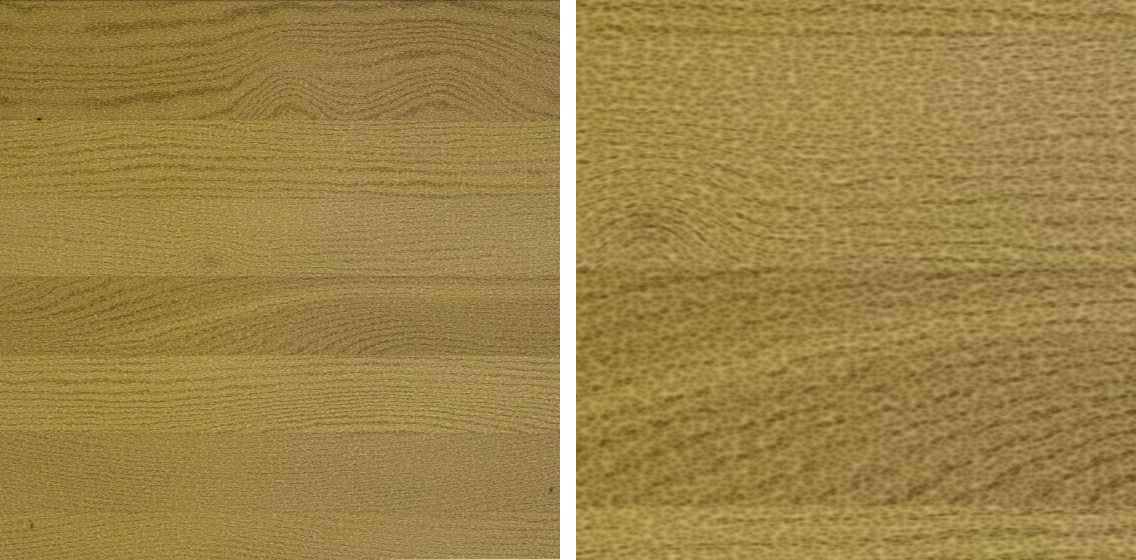
Left, the full canvas; right, a detail of the centre.
Write a three.js fragment shader that draws this texture.

```glsl
varying vec2 vUv;

vec2 hash2(vec2 p) {
  return fract(sin(vec2(dot(p, vec2(41.3, 89.1)), dot(p, vec2(73.7, 27.9)))) * 4375.5);
}

// Distance to the nearest scattered point
float cells(vec2 p) {
  vec2 id = floor(p), f = fract(p);
  float nearest = 1.0;
  for (int j = -1; j <= 1; j++)
    for (int i = -1; i <= 1; i++) {
      vec2 o = vec2(float(i), float(j));
      nearest = min(nearest, length(o + hash2(id + o) - f));
    }
  return nearest;
}

// Layered sines, roughly -1 to 1
float waves(vec2 p) {
  float sum = 0.0, amp = 0.55;
  for (int i = 0; i < 5; i++) {
    sum += amp * sin(p.x + 1.4 * sin(p.y * 0.8 + float(i))) * cos(p.y * 0.7 - 0.6 * p.x);
    p = mat2(1.6, 1.0, -1.0, 1.6) * p + 2.3;
    amp *= 0.56;
  }
  return sum;
}

float blob(vec2 p, vec2 center, vec2 size) {
  vec2 d = (p - center) / size;
  return exp(-dot(d, d));
}

vec3 wood(vec2 p, float board) {
  float warp = waves(p * vec2(4.0, 14.0) + board * 7.3);
  float height = p.y + 0.010 * warp;
  float density = 85.0, contrast = 0.45, tone = 0.0;
  vec3 base = vec3(0.655, 0.552, 0.305);

  // Tone and grain shape of each board, from the bottom up
  if (board < 0.5) {
    height -= 0.05 * blob(p, vec2(0.32, 0.05), vec2(0.25, 0.2));
  } else if (board < 1.5) {
    base = vec3(0.64, 0.535, 0.305);
    density = 110.0;
    contrast = 0.4;
    height -= 0.2 * (p.x - 0.45) * (p.x - 0.45);
  } else if (board < 2.5) {
    base = vec3(0.675, 0.575, 0.32);
    density = 80.0;
    contrast = 0.9;
    height -= 0.05 * blob(p, vec2(0.66, 0.23), vec2(0.3, 0.14)) - 0.003 * warp;
  } else if (board < 3.5) {
    base = vec3(0.602, 0.5, 0.265);
    density = 95.0;
    contrast = 0.55;
    float streak = 0.385 + 0.095 * smoothstep(0.1, 0.65, p.x);
    float bend = 0.095 * smoothstep(0.1, 0.65, p.x + 1.8 * (p.y - streak));
    height -= bend + 0.03 * blob(p, vec2(0.72, 0.36), vec2(0.14, 0.06));
    tone = 0.06 * exp(-pow(abs(p.y - streak + 0.006 * warp) / 0.014, 2.0)) * smoothstep(0.1, 0.3, p.x);
  } else if (board < 4.5) {
    base = vec3(0.662, 0.562, 0.32);
    density = 95.0;
    contrast = 0.42;
    height += 0.02 * sin(p.x * 4.5 - 1.0) + 0.006 * warp;
    height -= 0.04 * blob(p, vec2(0.378, 0.53), vec2(0.045, 0.045));
    tone = -0.07 * blob(p, vec2(0.378, 0.534), vec2(0.016, 0.011));
  } else if (board < 5.5) {
    base = vec3(0.66, 0.557, 0.3);
    density = 74.0;
    contrast = 0.75;
    height += 0.008 * warp - 0.012 * cos(7.0 * (p.x - 0.28));
  } else {
    base = vec3(0.61, 0.503, 0.268);
    density = 42.0;
    contrast = 0.7;
    height += 0.016 * warp - 0.06 * blob(p, vec2(0.66, 0.82), vec2(0.27, 0.17));
    height -= 0.10 * blob(p, vec2(0.51, 0.77), vec2(0.065, 0.13));
    height -= 0.10 * blob(p, vec2(0.80, 0.77), vec2(0.10, 0.13));
    tone = 0.015 * blob(p, vec2(0.65, 0.8), vec2(0.25, 0.1));
  }

  // Uneven growth lines broken up by short dark pores
  float ragged = waves(p * vec2(45.0, 75.0) + board);
  float phase = height * density + 0.6 * sin(height * 43.0 + board) + 0.2 * ragged;
  float line = 0.5 + 0.5 * sin(6.2832 * phase);
  line *= line * line;
  line *= 0.8 + 0.7 * waves(p * vec2(9.0, 32.0) + board * 3.1);
  line = max(line, 0.0);
  float pore = 1.0 - smoothstep(0.1, 0.55, cells(vec2(p.x * 110.0, height * 300.0 + board * 31.0)));
  float fiber = sin(height * 1250.0 + 3.0 * ragged);
  float dark = contrast * line * (0.45 + 0.7 * pore) + 0.25 * pore + 0.06 * fiber;
  dark = min(dark, 0.7);
  float cloud = 0.012 * waves(p * vec2(5.0, 22.0) + board * 5.7);
  return base + (tone + cloud) * vec3(1.0, 0.95, 0.7) - dark * vec3(0.22, 0.21, 0.165);
}

void main() {
  vec2 p = vUv;

  // Boards blended across the nearest seam
  float row = (p.y - 0.086) / 0.14;
  float seam = clamp(floor(row + 0.5), 0.0, 5.0);
  float offset = row - seam;
  vec3 color = mix(wood(p, seam), wood(p, seam + 1.0), smoothstep(-0.012, 0.012, offset));
  color *= 1.0 - 0.06 * exp(-pow(abs(offset) / 0.012, 2.0));

  // Fine speckle, tint drift, soft light and pale ray flecks
  color += 0.175 * (cells(p * vec2(210.0, 340.0)) - 0.42);
  color += waves(p * vec2(30.0, 45.0)) * vec3(0.005, -0.004, 0.016);
  vec2 away = p - vec2(0.6, 0.45);
  color *= 1.025 - 0.13 * dot(away, away);
  color.b += 0.045 * smoothstep(0.25, 0.7, p.x) - 0.02;
  float fleck = 1.0 - smoothstep(0.05, 0.25, cells(vec2(p.x * 70.0 - p.y * 32.0, p.y * 28.0)));
  color += 0.06 * fleck * blob(p, vec2(0.6, 0.76), vec2(0.09, 0.13));

  // Small dents and worn outer edges
  float dent = blob(p, vec2(0.07, 0.787), vec2(0.004, 0.0025));
  dent += 0.6 * blob(p, vec2(0.057, 0.06), vec2(0.0025, 0.005));
  dent += 0.6 * blob(p, vec2(0.984, 0.125), vec2(0.003, 0.005));
  color *= 1.0 - 0.9 * min(dent, 1.0);
  color *= 1.0 - 0.3 * smoothstep(0.996, 1.0, p.y);
  float sliver = (1.0 - smoothstep(0.001, 0.003, p.y)) * smoothstep(0.6, 0.9, p.x);
  gl_FragColor = vec4(mix(color, vec3(0.85, 0.82, 0.7), sliver), 1.0);
}
```
